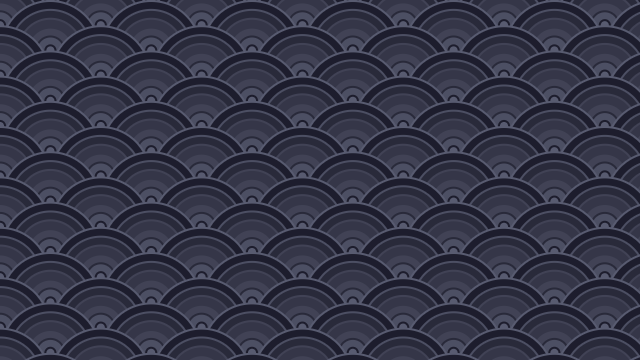
Write a Shadertoy shader that draws this pattern.

```glsl
// Lengths are fractions of the canvas height
const float RADIUS = 0.14;              // outer radius of one scale
const float PERIOD = 2.0 * RADIUS;      // scales in a row touch
const float ROW_STEP = 0.5 * RADIUS;    // each row overlaps the one above
const int   RINGS = 6;
const float INNER_RING = 0.12;          // smallest ring, relative to RADIUS
const float LINE_WIDTH = 0.04 * RADIUS;
const vec3  DARK = vec3(0.115, 0.115, 0.175);
const vec3  LIGHT = vec3(0.345, 0.357, 0.440);

// Antialiased coverage of a disc at distance d from its centre
float disc(float d, float radius) {
    return clamp(0.5 + (radius - d) * iResolution.y, 0.0, 1.0);
}

// Paints concentric rings: fills brighten inward while outlines darken
vec3 paintScale(vec3 color, float d) {
    for (int i = 0; i < RINGS; i++) {
        float t = float(i) / float(RINGS - 1);
        float radius = RADIUS * mix(1.0, INNER_RING, t);
        color = mix(color, mix(LIGHT, DARK, t), disc(d, radius));
        color = mix(color, mix(DARK, LIGHT, t), disc(d, radius - LINE_WIDTH));
    }
    return color;
}

void mainImage(out vec4 fragColor, in vec2 fragCoord) {
    vec2 p = fragCoord / iResolution.y;
    float depth = 1.0 - p.y;            // distance below the top edge
    float firstRow = floor(depth / ROW_STEP);
    vec3 color = DARK;

    // Rows from back to front, lower rows on top
    for (int i = 0; i < 4; i++) {
        float row = firstRow + float(i);
        float shift = mod(row, 2.0) * RADIUS;
        vec2 q = vec2(mod(p.x - shift, PERIOD) - RADIUS, depth - row * ROW_STEP);
        color = paintScale(color, length(q));
    }
    fragColor = vec4(color, 1.0);
}
```
